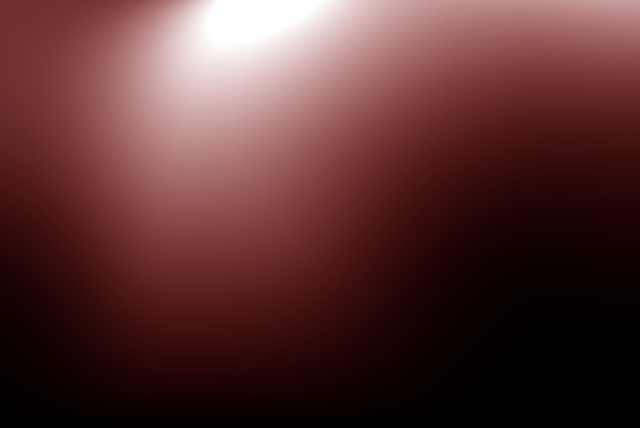
Reproduce this background procedurally as a WebGL 2 fragment shader.

```glsl
#version 300 es
precision highp float;

uniform vec2 u_resolution;
out vec4 outColor;

#define RIDGE_X 0.27
#define RIDGE_LEAN 0.13
#define PEAK_LIGHT 1.11
#define LEFT_LIGHT 0.43
#define RIGHT_LIGHT 0.75
#define LEFT_SPREAD 0.18
#define RIGHT_SPREAD 0.35
#define CORNER_LIGHT 0.045

// Bell-shaped falloff; a higher power gives a flatter top
float bell(float distance, float spread, float power) {
    return exp(-pow(abs(distance) / spread, power));
}

// Light along the curved ridge, blending into separate left and right fields
float lightField(float x, float depth) {
    float ridge = RIDGE_X + RIDGE_LEAN * exp(-4.5 * depth);
    float peak = PEAK_LIGHT * (1.0 - depth);
    float left = LEFT_LIGHT * bell(depth, 0.54, 3.0);
    float right = RIGHT_LIGHT * exp(-2.5 * depth - 3.2 * depth * depth);
    right += CORNER_LIGHT * smoothstep(0.8, 1.0, x) * (1.0 - depth);
    right *= 1.0 - smoothstep(0.5, 0.95, depth);

    float offset = x - ridge;
    float leftSpread = LEFT_SPREAD - 0.045 * exp(-12.0 * depth);
    float rightSpread = RIGHT_SPREAD - 0.18 * exp(-6.0 * depth);
    float rightPower = mix(2.0, 3.0, smoothstep(0.3, 0.65, depth));

    return offset < 0.0
        ? mix(left, peak, bell(offset, leftSpread, 2.0))
        : mix(right, peak, bell(offset, rightSpread, rightPower));
}

void main() {
    vec2 uv = gl_FragCoord.xy / u_resolution;
    float light = clamp(lightField(uv.x, 1.0 - uv.y), 0.0, 1.0);

    // Black through wine red and rose to white
    vec3 color = vec3(light, vec2(light * light));
    outColor = vec4(color, 1.0);
}
```
